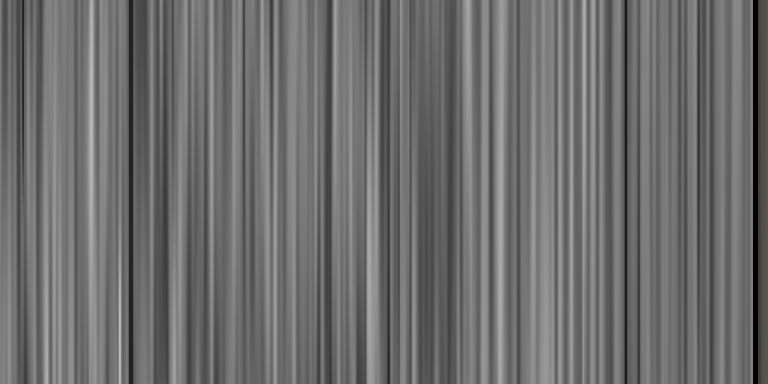
Write a WebGL 1 fragment shader that draws this texture.

```glsl
precision highp float;
// Grey vertical streaks, like brushed metal or smeared film.
// Layers of smooth random columns drift slowly in brightness along sines;
// sparse dark and pale lines and a black band near the right edge lie on top.

uniform vec2 u_resolution;

const float TAU = 6.28319;
const float BASE_GREY = 0.452;
const vec4 LAYER_COLUMNS = vec4(43.0, 97.0, 167.0, 243.0);   // columns per width
const vec4 LAYER_CONTRAST = vec4(0.075, 0.12, 0.21, 0.17);
const float DRIFT_LEFT = 0.27;       // change along a streak, left side
const float DRIFT_RIGHT = 0.10;      // and on the steadier right side
const float SCRATCH_CELLS = 64.0;
const float SCRATCH_CHANCE = 0.20;
const float SCRATCH_DEPTH = 0.15;
const float SCRATCH_HALF_WIDTH = 0.0014;
const float EDGE_SOFTNESS = 0.0008;
const float BAND_X = 0.9838;
const float BAND_HALF_WIDTH = 0.0034;
const vec3 MARGIN_COLOR = vec3(0.305, 0.295, 0.285);

float hash(float n) {
  return fract(sin(n * 12.9898 + 4.137) * 43758.5);
}

// Brightness of one column, centred on zero, drifting with height
float columnLevel(float id, float y, float drift) {
  float cycles = mix(0.25, 0.7, hash(id + 0.37));
  float phase = hash(id + 0.71);
  return hash(id) - 0.5 + drift * sin(TAU * (y * cycles + phase));
}

// Smooth blend between neighbouring columns
float streaks(vec2 uv, float columns, float seed, float drift) {
  float x = uv.x * columns;
  float id = floor(x) + seed;
  float blend = smoothstep(0.0, 1.0, fract(x));
  return mix(columnLevel(id, uv.y, drift),
             columnLevel(id + 1.0, uv.y, drift), blend);
}

// Soft-edged vertical line
float line(float x, float center, float halfWidth) {
  return 1.0 - smoothstep(halfWidth - EDGE_SOFTNESS,
                          halfWidth + EDGE_SOFTNESS, abs(x - center));
}

// Sparse thin lines, at most one per cell, fading in and out
float scratches(vec2 uv) {
  float id = floor(uv.x * SCRATCH_CELLS) + 611.0;
  float present = step(hash(id), SCRATCH_CHANCE);
  float center = (id - 611.0 + mix(0.2, 0.8, hash(id + 0.5))) / SCRATCH_CELLS;
  float fade = 0.65 + 0.35 * sin(TAU * (uv.y * 0.5 + hash(id + 0.8)));
  return present * fade * line(uv.x, center, SCRATCH_HALF_WIDTH);
}

void main() {
  vec2 uv = gl_FragCoord.xy / u_resolution;
  float drift = mix(DRIFT_LEFT, DRIFT_RIGHT, smoothstep(0.5, 0.75, uv.x));

  // Layered streaks from broad to fine
  float grey = BASE_GREY;
  grey += LAYER_CONTRAST.x * streaks(uv, LAYER_COLUMNS.x, 1017.0, drift);
  grey += LAYER_CONTRAST.y * streaks(uv, LAYER_COLUMNS.y, 1103.0, drift);
  grey += LAYER_CONTRAST.z * streaks(uv, LAYER_COLUMNS.z, 1251.0, drift);
  grey += LAYER_CONTRAST.w * streaks(uv, LAYER_COLUMNS.w, 1537.0, drift);
  grey -= SCRATCH_DEPTH * scratches(uv);

  // Strong single lines: two full dark, one upper dark, one lower pale
  float upper = smoothstep(0.35, 0.75, uv.y);
  float lower = 1.0 - smoothstep(0.15, 0.5, uv.y);
  grey = mix(grey, 0.11, 0.92 * line(uv.x, 0.1706, 0.0030));
  grey = mix(grey, 0.08, 0.92 * line(uv.x, 0.815, 0.0015));
  grey = mix(grey, 0.10, 0.85 * upper * line(uv.x, 0.030, 0.0013));
  grey = mix(grey, 0.76, 0.90 * lower * line(uv.x, 0.156, 0.0013));

  // Dull warm margin beyond the black band
  vec3 color = vec3(clamp(grey, 0.06, 0.80));
  vec3 margin = MARGIN_COLOR + 0.3 * (color - BASE_GREY);
  color = mix(color, margin, smoothstep(-EDGE_SOFTNESS, EDGE_SOFTNESS, uv.x - BAND_X));
  color *= 1.0 - line(uv.x, BAND_X, BAND_HALF_WIDTH);
  gl_FragColor = vec4(color, 1.0);
}
```
